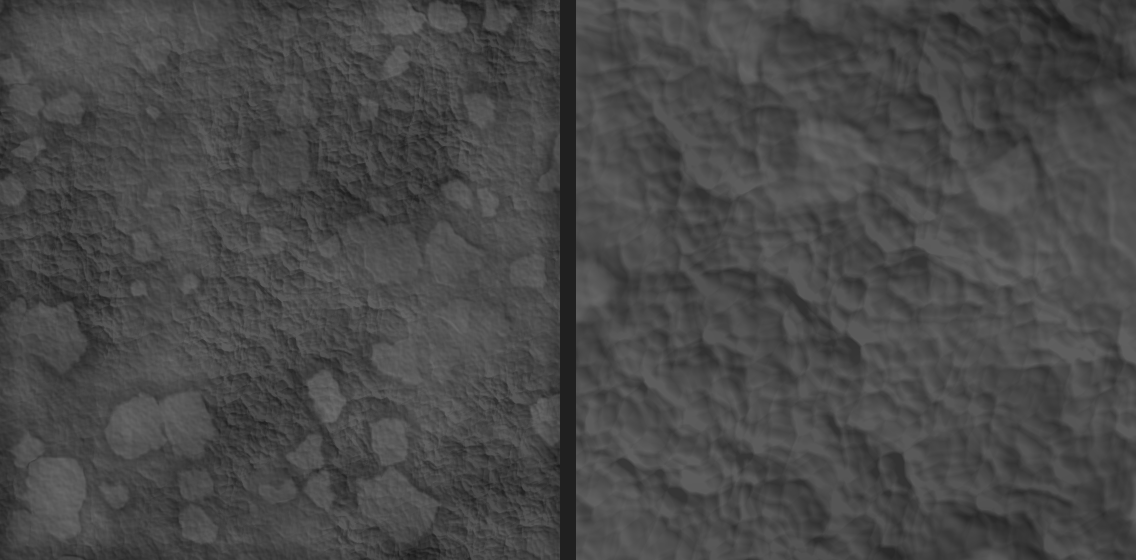
Left, the full canvas; right, a detail of the centre.
This texture is drawn by a WebGL 1 fragment shader. Its source:

```glsl
precision highp float;
uniform vec2 u_resolution;

const float BASE_GRAY = 0.300;
const float MOTTLE_CONTRAST = 0.17;
const float STONE_LIGHTEN = 0.030;
const float HALO_DARKEN = 0.042;
const float ROUGH_DARKEN = 0.030;
const float RELIEF = 0.036;
const float RELIEF_STEP = 0.0019;
const vec2 LIGHT_DIR = vec2(-0.64, -0.77);
const float STONE_HEIGHT = 0.006;
const float BIG_STONES = 6.5;
const float SMALL_STONES = 13.0;
const float CLOD_SCALE = 27.0;
const float GRAIN_SCALE = 170.0;
const float BORDER_WIDTH = 0.045;
const float BORDER_DARKEN = 0.055;

vec2 hash2(vec2 p) {
  vec2 k = vec2(dot(p, vec2(127.1, 311.7)), dot(p, vec2(269.5, 183.3)));
  return fract(sin(k) * 43758.5);
}

float noise(vec2 p) {
  vec2 i = floor(p), f = fract(p);
  f = f * f * (3.0 - 2.0 * f);
  vec2 e = vec2(1.0, 0.0);
  return mix(mix(hash2(i).x, hash2(i + e).x, f.x),
             mix(hash2(i + e.yx).x, hash2(i + e.xx).x, f.x), f.y);
}

float fbm(vec2 p) {
  float sum = 0.0, amp = 0.5;
  for (int i = 0; i < 4; i++) {
    sum += amp * noise(p);
    p = mat2(1.6, 1.2, -1.2, 1.6) * p + 7.3;
    amp *= 0.5;
  }
  return sum / 0.9375;
}

// Rounded cellular bumps with creases between them
float clods(vec2 p) {
  vec2 cell = floor(p), f = fract(p);
  float nearest = 2.0;
  for (int y = -1; y <= 1; y++)
    for (int x = -1; x <= 1; x++) {
      vec2 o = vec2(float(x), float(y));
      vec2 d = o + hash2(cell + o) - f;
      nearest = min(nearest, dot(d, d));
    }
  return 1.0 - nearest;
}

// Signed depth inside the nearest scattered stone, in canvas units
float stoneLayer(vec2 p, float scale, float density) {
  p *= scale;
  vec2 cell = floor(p), f = fract(p);
  float depth = -1.0;
  for (int y = -1; y <= 1; y++)
    for (int x = -1; x <= 1; x++) {
      vec2 o = vec2(float(x), float(y));
      vec2 h = hash2(cell + o + scale), k = hash2(cell + o + 31.0);
      vec2 d = f - o - 0.2 - 0.6 * h;
      float a = 6.28 * k.y, c = cos(a), s = sin(a);
      d = mat2(c, s, -s, c) * d * vec2(0.88, 1.15);
      float r = mix(length(d), max(abs(d.x), abs(d.y)) * 1.15, 0.5);
      if (k.x < density) depth = max(depth, mix(0.2, 0.45, h.y) - r);
    }
  return depth / scale;
}

float stoneDepth(vec2 p) {
  vec2 wobble = vec2(noise(p * 24.0), noise(p * 24.0 + 50.0)) - 0.5;
  wobble += 0.4 * vec2(noise(p * 70.0), noise(p * 70.0 + 50.0)) - 0.2;
  p += 0.028 * wobble;
  return max(stoneLayer(p, BIG_STONES, 0.5), stoneLayer(p, SMALL_STONES, 0.28));
}

float stoneCover(float depth) { return smoothstep(-0.004, 0.007, depth); }

// Ground height: layered clods, fine grain and raised stones
float height(vec2 p, float rough) {
  vec2 q = p + 0.022 * vec2(fbm(p * 22.0), fbm(p * 22.0 + 40.0));
  float scale = CLOD_SCALE, ground = 0.0;
  for (int i = 0; i < 3; i++) {
    ground += clods(q * scale + float(i) * 9.0) / scale;
    scale *= 2.1;
  }
  float grain = noise(p * GRAIN_SCALE) + 1.6 * noise(p * GRAIN_SCALE * 0.5 + 20.0);
  float stone = stoneCover(stoneDepth(p));
  return ground * rough + 0.7 * grain / GRAIN_SCALE + STONE_HEIGHT * stone;
}

void main() {
  vec2 uv = gl_FragCoord.xy / u_resolution;
  vec2 p = gl_FragCoord.xy / u_resolution.y;

  // Broad patches choose rough, smooth and faded regions
  float patchRough = smoothstep(0.38, 0.68, fbm(p * 4.0 + 13.0));
  float depth = stoneDepth(p);
  float stone = stoneCover(depth);
  float halo = smoothstep(-0.035, 0.0, depth) * (1.0 - stone);
  float visible = mix(0.3, 1.0, smoothstep(0.3, 0.65, noise(p * 5.0 + 80.0)));
  float rough = mix(0.38, 1.1, patchRough) * (1.0 - 0.55 * max(stone, halo * 0.8));

  // Directional light across the relief
  vec2 stepDir = LIGHT_DIR * RELIEF_STEP;
  float slope = height(p - stepDir, rough) - height(p + stepDir, rough);
  float shade = clamp(slope / (2.0 * RELIEF_STEP), -2.6, 1.6);

  float gray = BASE_GRAY + MOTTLE_CONTRAST * (fbm(p * 8.0 + 3.0) - 0.5);
  gray += visible * (STONE_LIGHTEN * stone - HALO_DARKEN * halo);
  gray -= ROUGH_DARKEN * patchRough * (1.0 - stone);
  gray += RELIEF * shade;

  // Soft dark border
  vec2 edge = min(uv, 1.0 - uv);
  gray -= BORDER_DARKEN * (1.0 - smoothstep(0.0, BORDER_WIDTH, min(edge.x, edge.y)));
  gl_FragColor = vec4(vec3(gray), 1.0);
}
```
